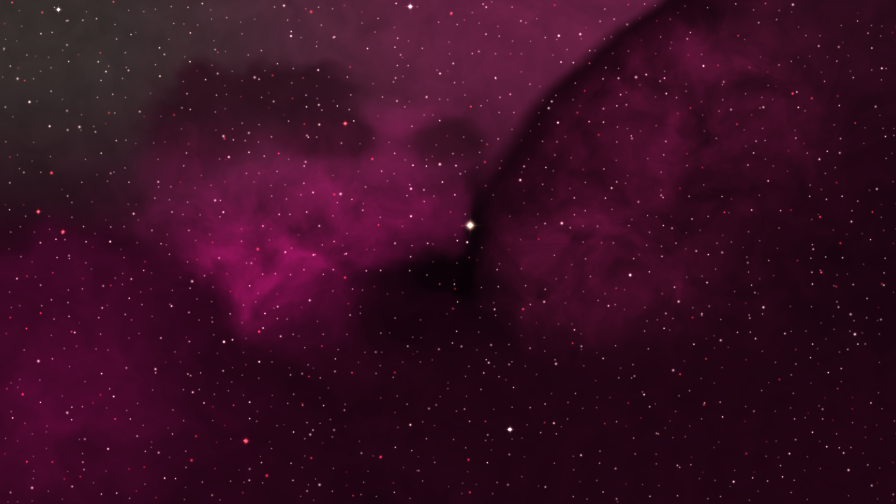
A Shadertoy shader for this texture:

```glsl
// A magenta nebula under a field of stars: soft elliptical glows over a dusky sky,
// covered by dark dust whose edges are bent by gradient noise, then by stars
// scattered with one jittered star per grid cell. Lengths are in canvas heights.

vec2 hash2(vec2 p) {
    vec3 q = fract(vec3(p.xyx) * vec3(0.1031, 0.1030, 0.0973));
    q += dot(q, q.yzx + 33.33);
    return fract((q.xx + q.yz) * q.zy);
}

float gradientNoise(vec2 p) {
    vec2 i = floor(p), f = fract(p);
    vec2 u = f * f * f * (f * (f * 6.0 - 15.0) + 10.0);
    vec2 e = vec2(1.0, 0.0);
    float a = dot(hash2(i) * 2.0 - 1.0, f);
    float b = dot(hash2(i + e) * 2.0 - 1.0, f - e);
    float c = dot(hash2(i + e.yx) * 2.0 - 1.0, f - e.yx);
    float d = dot(hash2(i + 1.0) * 2.0 - 1.0, f - 1.0);
    return mix(mix(a, b, u.x), mix(c, d, u.x), u.y);
}

float fbm(vec2 p) {
    float sum = 0.0, amp = 0.6;
    for (int i = 0; i < 5; i++) {
        sum += amp * gradientNoise(p);
        p = mat2(1.6, 1.2, -1.2, 1.6) * p + 7.3;
        amp *= 0.52;
    }
    return sum;
}

float glow(vec2 p, vec2 center, vec2 radius) {
    vec2 d = (p - center) / radius;
    return exp(-dot(d, d));
}

vec3 nebula(vec2 p) {
    vec2 bend = vec2(fbm(p * 5.0 + 3.0), fbm(p * 5.0 + 41.0));
    vec2 q = p + 0.10 * bend;
    float wisps = fbm(q * vec2(6.0, 8.0) + 17.0);
    float detail = fbm(q * 17.0 + 60.0);

    // Sky: grey at the upper left, rose toward the middle, plum below
    vec3 sky = mix(vec3(0.21, 0.18, 0.175), vec3(0.39, 0.12, 0.25), smoothstep(0.1, 1.05, p.x));
    vec3 col = mix(vec3(0.13, 0.018, 0.075), sky, smoothstep(0.42, 0.92, p.y));

    // Dark billows across the upper left
    float billow = glow(q, vec2(0.59, 0.83), vec2(0.15, 0.08))
                 + glow(q, vec2(0.37, 0.74), vec2(0.10, 0.13))
                 + glow(q, vec2(0.67, 0.71), vec2(0.14, 0.055))
                 + 0.7 * glow(q, vec2(0.89, 0.71), vec2(0.07, 0.06));
    billow = smoothstep(0.28, 0.75, billow + 0.45 * wisps + 0.2 * detail);
    col = mix(col, vec3(0.165, 0.055, 0.10), 0.82 * billow);

    // Magenta light in the heart of the nebula
    float heart = glow(q, vec2(0.48, 0.53), vec2(0.20, 0.15))
                + 0.62 * glow(q, vec2(0.75, 0.58), vec2(0.18, 0.10))
                + 0.35 * glow(q, vec2(0.60, 0.40), vec2(0.20, 0.10));
    float rim = glow(q, vec2(0.81, 0.72), vec2(0.07, 0.06)) * (1.0 - 0.7 * billow);
    col += vec3(0.36, 0.04, 0.22) * heart * (0.88 + 0.9 * wisps + 0.4 * detail);
    col += vec3(0.19, 0.03, 0.12) * rim;

    // Dust bank sloping down across the lower left, with a faint glow inside
    float bank = 0.56 - 0.72 * max(q.x - 0.23, 0.0) - q.y;
    bank = smoothstep(-0.03, 0.06, bank + 0.06 * wisps);
    vec3 bankColor = vec3(0.135, 0.018, 0.08)
        + vec3(0.18, 0.016, 0.11) * glow(q, vec2(0.13, 0.20), vec2(0.27, 0.25))
        + vec3(0.08, 0.01, 0.05) * glow(q, vec2(0.08, 0.48), vec2(0.22, 0.12));
    col = mix(col, bankColor * (1.0 + 0.5 * wisps), 0.88 * bank);

    // Great cloud on the right, darkest along its curved leading edge
    float t = p.y - 0.55;
    float depth = p.x + 0.045 * bend.x + 0.02 * detail - (0.93 + 0.2 * t + 1.4 * t * t);
    float lit = glow(q, vec2(1.33, 0.80), vec2(0.34, 0.24))
              + 0.95 * glow(q, vec2(1.10, 0.49), vec2(0.20, 0.13))
              + 0.45 * glow(q, vec2(1.25, 0.38), vec2(0.28, 0.14));
    lit *= smoothstep(-0.01, 0.13, depth) * (0.9 + 1.3 * wisps + 0.7 * detail);
    vec3 cloud = vec3(0.105, 0.016, 0.062) + vec3(0.18, 0.035, 0.10) * max(lit, 0.0);
    cloud += vec3(0.05, 0.025, 0.035) * smoothstep(0.6, 1.05, p.y) * smoothstep(0.05, 0.3, depth);
    col = mix(col, cloud, smoothstep(-0.025, 0.03, depth) * smoothstep(0.2, 0.42, p.y));

    // Dark lanes meeting below the central star
    float lane = glow(q, vec2(0.87, 0.44), vec2(0.15, 0.028))
               + 0.6 * glow(q, vec2(0.81, 0.37), vec2(0.13, 0.06))
               + 0.8 * glow(q, vec2(0.935, 0.54), vec2(0.025, 0.14));
    col *= 1.0 - 0.7 * min(lane, 1.0);
    return col * (1.0 + 0.25 * detail);
}

// One star per cell; each layer is sparser and larger than the last
vec3 starField(vec2 p) {
    vec3 sum = vec3(0.0);
    for (int i = 0; i < 3; i++) {
        float layer = float(i), cells = 34.0 / exp2(layer);
        vec2 id = floor(p * cells) + 91.0 * layer;
        vec2 seed = hash2(id + 5.0), kind = hash2(id + 219.0);
        vec2 d = (fract(p * cells) - 0.12 - 0.76 * seed) / cells;
        float size = 0.0015 + 0.0004 * layer + 0.0004 * kind.y;
        float light = exp(-dot(d, d) / (size * size)) * step(kind.x, 0.62 - 0.17 * layer);
        vec3 tint = mix(vec3(1.0, 0.83, 0.82), vec3(1.0, 0.22, 0.28), step(0.86, kind.y));
        sum += tint * light * (0.2 + 0.75 * seed.x * seed.y + 0.22 * layer);
    }
    return sum;
}

float flare(vec2 p, vec2 center, float size) {
    vec2 d = abs(p - center) / size;
    float spikes = exp(-d.x * 0.9 - d.y * 4.0) + exp(-d.y * 0.9 - d.x * 4.0);
    return 1.3 * exp(-dot(d, d)) + 0.6 * spikes;
}

void mainImage(out vec4 fragColor, in vec2 fragCoord) {
    vec2 p = fragCoord / iResolution.y;
    vec3 col = nebula(p) + starField(p);

    // Brightest stars, warm white and red
    col += vec3(1.0, 0.87, 0.72) * flare(p, vec2(0.933, 0.553), 0.0065);
    col += vec3(1.0, 0.85, 0.85) * (flare(p, vec2(1.012, 0.148), 0.0035)
         + flare(p, vec2(0.814, 0.987), 0.0035) + flare(p, vec2(0.116, 0.981), 0.003));
    col += vec3(1.0, 0.25, 0.30) * (flare(p, vec2(0.488, 0.125), 0.0038)
         + flare(p, vec2(0.125, 0.54), 0.003) + flare(p, vec2(0.076, 0.58), 0.003)
         + flare(p, vec2(0.685, 0.755), 0.003));
    fragColor = vec4(clamp(col, 0.0, 1.0), 1.0);
}
```
